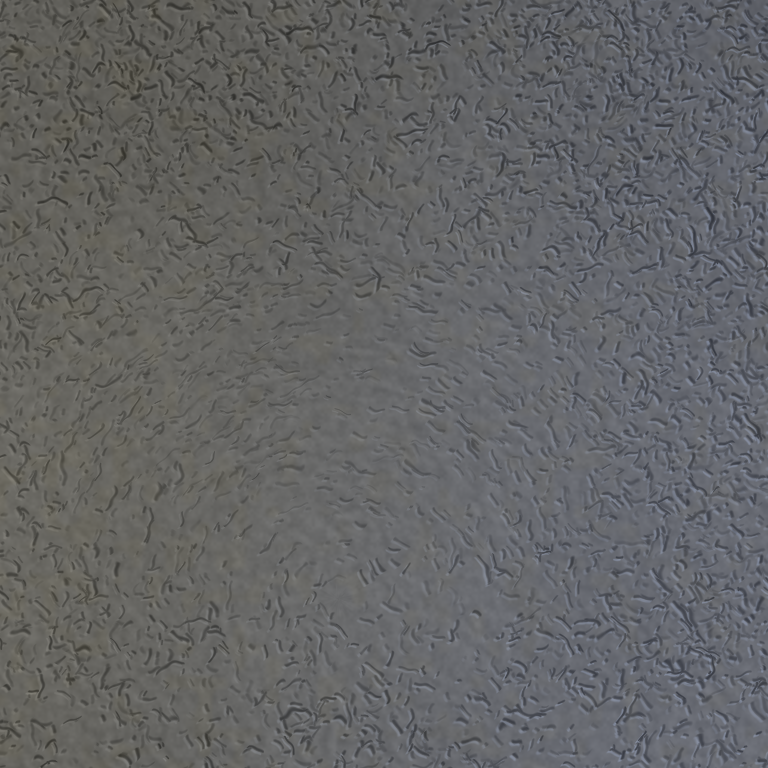
Write a Shadertoy shader that draws this texture.

```glsl
const vec3 WARM_PLASTER = vec3(0.394, 0.389, 0.368);
const vec3 COOL_PLASTER = vec3(0.396, 0.407, 0.438);
const vec3 GROOVE_SHADE = vec3(0.172, 0.170, 0.166);
const vec3 WARM_RIM = vec3(0.064, 0.063, 0.060);
const vec3 COOL_RIM = vec3(0.105, 0.127, 0.170);
const vec3 OCHRE_TINT = vec3(0.006, 0.002, -0.012);
const vec2 SWIRL_CENTER = vec2(0.44, 0.22);
const vec2 SMOOTH_CENTER = vec2(0.40, 0.44);
const vec2 LIGHT_OFFSET = vec2(0.0034, 0.0030);
const float GROOVE_WIDTH = 0.0021;
const float GRAIN_AMOUNT = 0.046;
const float PITTING_AMOUNT = 0.060;
const float BRUSH_AMOUNT = 0.045;
const float TAU = 6.28319;

vec2 hash2(vec2 p) {
    vec3 q = fract(p.xyx * vec3(0.1031, 0.1030, 0.0973));
    q += dot(q, q.yzx + 33.33);
    return fract((q.xx + q.yz) * q.zy);
}

float valueNoise(vec2 p) {
    vec2 cell = floor(p), f = fract(p);
    f = f * f * (3.0 - 2.0 * f);
    float low = mix(hash2(cell).x, hash2(cell + vec2(1, 0)).x, f.x);
    float high = mix(hash2(cell + vec2(0, 1)).x, hash2(cell + vec2(1, 1)).x, f.x);
    return mix(low, high, f.y);
}

// Trowelled area where marks follow arcs and become faint
float smoothArea(vec2 p) {
    vec2 d = (p - SMOOTH_CENTER) / vec2(0.36, 0.23);
    return exp(-dot(d, d));
}

float markDensity(vec2 p) {
    float patches = 0.6 * valueNoise(p * 7.0 + 3.7) + 0.4 * valueNoise(p * 17.0) - 0.5;
    float rough = 0.50 + 0.16 * smoothstep(0.45, 0.85, p.y);
    rough += 0.20 * smoothstep(0.55, 0.95, p.x);
    return rough + 0.7 * patches - 0.16 * smoothArea(p);
}

// One layer of bent strokes, one candidate per cell
float strokeLayer(vec2 p, float cells, float seed) {
    vec2 home = floor(p * cells);
    float depth = 0.0;
    for (int j = -1; j <= 1; j++)
    for (int i = -1; i <= 1; i++) {
        vec2 id = home + vec2(i, j);
        vec2 place = hash2(id + seed);
        vec2 kind = hash2(id + seed + 41.3);
        vec2 form = hash2(id + seed + 87.9);
        vec2 center = (id + 0.1 + 0.8 * place) / cells;
        float calm = smoothArea(center);
        vec2 radial = center - SWIRL_CENTER;
        float arcAngle = atan(radial.x, -radial.y) + (kind.y - 0.5) * 0.8;
        float freeAngle = -0.8 + (kind.y - 0.5) * TAU * 0.45;
        float angle = calm > 0.2 + 0.3 * form.y ? arcAngle : freeAngle;
        vec2 axis = vec2(cos(angle), sin(angle));
        vec2 d = p - center;
        vec2 local = vec2(dot(d, axis), dot(d, vec2(-axis.y, axis.x)));
        float halfLength = mix(0.08, 0.60, form.x * form.x + 0.35 * calm * form.x) / cells;
        local.y += (form.y - 0.5) * 0.9 * local.x * local.x * cells;
        float dist = length(vec2(max(abs(local.x) - halfLength, 0.0), local.y));
        float width = GROOVE_WIDTH * mix(0.7, 1.3, place.y) * (1.0 - 0.2 * calm);
        float present = step(kind.x, markDensity(center));
        float strength = mix(0.25, 1.0, form.y) * (1.0 - 0.45 * calm);
        float mark = 1.0 - smoothstep(width * 0.1, width * 1.6, dist);
        depth = max(depth, mark * present * strength);
    }
    return depth;
}

float grooves(vec2 p) {
    p += 0.0028 * sin(p.yx * 83.0 + 2.0 * sin(p * 41.0));
    p += 0.0011 * sin(p.yx * 320.0 + 1.7);
    float depth = strokeLayer(p, 33.0, 5.0);
    depth = max(depth, strokeLayer(p, 50.0, 131.0));
    return max(depth, 0.9 * strokeLayer(p, 74.0, 277.0));
}

void mainImage(out vec4 fragColor, in vec2 fragCoord) {
    vec2 p = fragCoord / iResolution.y;
    float coolness = smoothstep(0.05, 0.95, p.x + 0.18 * (0.5 - p.y));
    float calm = smoothArea(p);

    // Broad light and faint stains
    vec3 color = mix(WARM_PLASTER, COOL_PLASTER, coolness);
    color *= 1.03 - 0.08 * smoothstep(0.45, 1.0, p.y);
    color *= 0.97 + 0.06 * valueNoise(p * 5.0 + 11.0);
    color += OCHRE_TINT * smoothstep(0.5, 0.9, valueNoise(p * 45.0));

    // Fine grain, shallow pits lit from one side, trowel streaks
    float grain = 0.5 * valueNoise(p * 140.0) + 0.5 * valueNoise(p * 250.0 + 9.0);
    color += GRAIN_AMOUNT * (grain - 0.5);
    vec2 pitPoint = p * 85.0 + 0.5 * sin(p.yx * 60.0);
    float pits = valueNoise(pitPoint + LIGHT_OFFSET * 110.0) - valueNoise(pitPoint);
    color -= PITTING_AMOUNT * pits * (1.0 - 0.4 * calm);
    vec2 radial = p - SWIRL_CENTER;
    vec2 polar = vec2(length(radial) * 130.0, atan(radial.x, radial.y) * 9.0);
    color += BRUSH_AMOUNT * calm * (valueNoise(polar) - 0.5);

    // Carved relief with one lit rim
    float depth = grooves(p);
    float rim = max(grooves(p + LIGHT_OFFSET) - depth, 0.0);
    color -= GROOVE_SHADE * depth;
    color += mix(WARM_RIM, COOL_RIM, coolness) * rim;

    fragColor = vec4(color, 1.0);
}
```
